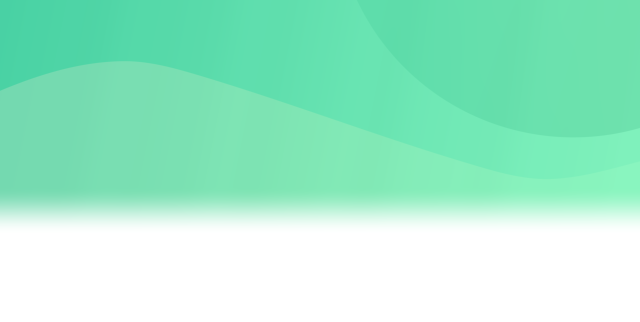
Reproduce this background procedurally as a Shadertoy shader.

```glsl
// A mint green header with a large soft disc and a flowing wave, fading to white.
// The wave is a chain of cubic Hermite spans; every layer has its own slanted
// colour gradient, and faint layered sines add a banded sheen.

const float ASPECT = 512.0 / 258.0;

const vec3 SKY_LEFT   = vec3(0.285, 0.820, 0.640);
const vec3 SKY_RIGHT  = vec3(0.500, 0.945, 0.738);
const vec3 DISC_LEFT  = vec3(0.362, 0.863, 0.667);
const vec3 DISC_RIGHT = vec3(0.435, 0.886, 0.683);
const vec3 WAVE_LEFT  = vec3(0.450, 0.845, 0.688);
const vec3 WAVE_MID   = vec3(0.500, 0.902, 0.706);
const vec3 WAVE_RIGHT = vec3(0.538, 0.960, 0.748);

// Knots of the wave crest: x, height, slope
const int KNOTS = 6;
const vec3 CREST[KNOTS] = vec3[KNOTS](
    vec3(0.000, 0.718, 0.42), vec3(0.388, 0.810, 0.0),
    vec3(0.620, 0.765, -0.30), vec3(1.447, 0.494, -0.30),
    vec3(1.693, 0.444, 0.0), vec3(1.985, 0.499, 0.26));

// Height and slope of a cubic span between two knots
vec2 hermite(float x, vec3 a, vec3 b) {
    float span = b.x - a.x;
    float t = (x - a.x) / span;
    float rise = b.y - a.y;
    float c1 = a.z * span;
    float c3 = (a.z + b.z) * span - 2.0 * rise;
    float c2 = rise - c1 - c3;
    return vec2(a.y + t * (c1 + t * (c2 + t * c3)),
                (c1 + t * (2.0 * c2 + 3.0 * t * c3)) / span);
}

// Approximate signed distance to the crest, negative below it
float waveDistance(vec2 p, vec3 knots[KNOTS]) {
    vec2 crest = hermite(p.x, knots[0], knots[1]);
    for (int i = 1; i < KNOTS - 1; i++) {
        if (p.x > knots[i].x) crest = hermite(p.x, knots[i], knots[i + 1]);
    }
    return (p.y - crest.x) / sqrt(1.0 + crest.y * crest.y);
}

float discDistance(vec2 p, vec2 center, float radius) {
    return length(p - center) - radius;
}

// Smooth coverage of the inside of a shape
float coverage(float dist, float pixel) {
    return 1.0 - smoothstep(-0.75 * pixel, 0.75 * pixel, dist);
}

vec3 threeStops(vec3 a, vec3 b, vec3 c, float t) {
    return t < 0.5 ? mix(a, b, 2.0 * t) : mix(b, c, 2.0 * t - 1.0);
}

// Soft bands along the gradient
float sheen(float t, float strength) {
    return strength * (sin(t * 38.0) + 0.5 * sin(t * 67.0 + 1.3));
}

void mainImage(out vec4 fragColor, in vec2 fragCoord) {
    vec2 uv = fragCoord / iResolution.xy;
    vec2 p = uv * vec2(ASPECT, 1.0);
    float pixel = 1.0 / iResolution.y;

    // Slanted gradient position, left to right
    float along = clamp(uv.x + 0.10 * (0.8 - uv.y), 0.0, 1.0);

    // Sky
    vec3 color = mix(SKY_LEFT, SKY_RIGHT, along);

    // Disc hanging from the upper right
    float disc = discDistance(p, vec2(1.778, 1.315), 0.7416);
    vec3 discColor = mix(DISC_LEFT, DISC_RIGHT, smoothstep(0.5, 1.05, uv.x));
    color = mix(color, discColor, coverage(disc, pixel));

    // Wave
    float wave = waveDistance(p, CREST);
    vec3 waveColor = threeStops(WAVE_LEFT, WAVE_MID, WAVE_RIGHT, along);
    color = mix(color, waveColor, coverage(wave, pixel));

    color += sheen(along, 0.003);

    // Fade into the white lower part
    float fade = 1.0 - smoothstep(0.271, 0.419, uv.y);
    fragColor = vec4(mix(color, vec3(1.0), fade), 1.0);
}
```
